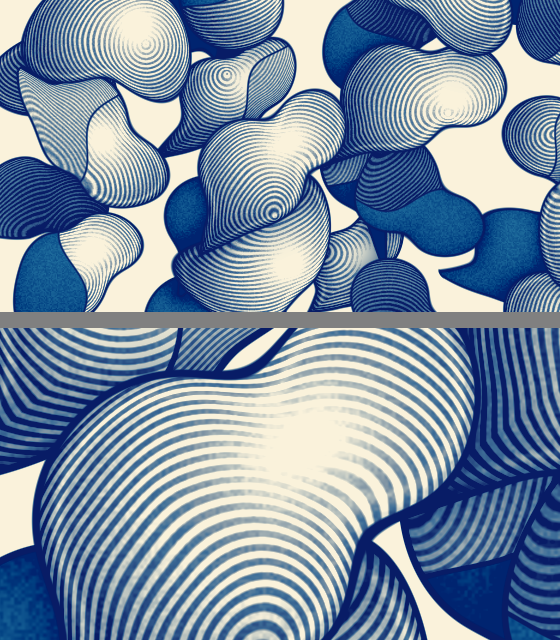
Top: the whole. Bottom: its middle third, enlarged.
A WebGL 1 fragment shader for this pattern:

```glsl
precision highp float;
// Overlapping pebble-like forms, engraved with curved blue lines on cream paper.
uniform vec2 u_resolution;

#define BLOBS 26
#define SEED 17.0
#define MIN_RADIUS 0.13
#define MAX_RADIUS 0.205
#define OUTLINE 0.0075
#define DOME_SPACING 0.0150
#define HATCH_SPACING 0.0100
#define DARK_SPACING 0.0125
#define GRAIN_SCALE 260.0
#define GRAIN_AMOUNT 0.16

const vec3 NAVY  = vec3(0.03, 0.11, 0.40);
const vec3 ROYAL = vec3(0.15, 0.29, 0.51);
const vec3 STEEL = vec3(0.25, 0.44, 0.60);
const vec3 SLATE = vec3(0.50, 0.58, 0.64);
const vec3 MIST  = vec3(0.71, 0.75, 0.74);
const vec3 CREAM = vec3(0.98, 0.95, 0.86);
const vec3 TEAL_SHIFT = vec3(-0.10, 0.03, 0.04);

float hash(vec2 p) {
  vec3 q = fract(p.xyx * 0.1031);
  q += dot(q, q.yzx + 33.33);
  return fract((q.x + q.y) * q.z);
}

float rand(float id, float channel) {
  return hash(vec2(id * 3.7 + SEED, channel * 5.3 + SEED));
}

float noise(vec2 p) {
  vec2 i = floor(p), f = fract(p);
  f = f * f * (3.0 - 2.0 * f);
  return mix(mix(hash(i), hash(i + vec2(1, 0)), f.x),
             mix(hash(i + vec2(0, 1)), hash(i + vec2(1, 1)), f.x), f.y) - 0.5;
}

float smoothMin(float a, float b, float k) {
  float h = max(k - abs(a - b), 0.0) / k;
  return min(a, b) - h * h * k * 0.25;
}

vec2 direction(float angle) { return vec2(cos(angle), sin(angle)); }

// Tone from 0 (ink) to 1 (paper)
vec3 inkRamp(float tone) {
  float t = clamp(tone, 0.0, 1.0) * 5.0;
  vec3 c = mix(NAVY, ROYAL, clamp(t, 0.0, 1.0));
  c = mix(c, STEEL, clamp(t - 1.0, 0.0, 1.0));
  c = mix(c, SLATE, clamp(t - 2.0, 0.0, 1.0));
  c = mix(c, MIST, clamp(t - 3.0, 0.0, 1.0));
  return mix(c, CREAM, clamp(t - 4.0, 0.0, 1.0));
}

// Bent two-lobed bean, sometimes with a tapering tail
float blobDistance(vec2 p, float radius, float id) {
  vec2 axis = direction((rand(id, 1.0) - 0.5) * 2.4);
  vec2 q = vec2(dot(p, axis), dot(p, vec2(-axis.y, axis.x))) / radius;
  q.y += (rand(id, 2.0) - 0.5) * 0.6 * q.x * q.x;
  float d = smoothMin(length(q + vec2(0.5, 0.0)) - 0.88,
                      length(q - vec2(0.6, 0.15)) - mix(0.6, 0.9, rand(id, 3.0)), 0.35);
  if (rand(id, 4.0) > 0.55) {
    vec2 root = q + vec2(0.5, 0.2), tail = vec2(-1.5, -0.9);
    float h = clamp(dot(root, tail) / dot(tail, tail), 0.0, 1.0);
    d = smoothMin(d, length(root - tail * h) - mix(0.6, 0.04, h), 0.3);
  }
  return d * radius + 0.035 * noise(p * 5.0 + id * 7.0);
}

// Arcs around a focus, bending along the outline; -0.5 in ink, 0.5 between
float engrave(vec2 p, float d, float id, float spacing, float reach, float px) {
  vec2 focus = reach * direction(6.2832 * rand(id, 5.0));
  float s = length(p - focus) + 0.05 * exp(d / 0.04) + 0.02 * noise(p * 9.0 + id);
  float ridge = abs(fract(s / spacing) - 0.5) * 2.0;
  float soft = min(0.5, 0.15 + px / spacing);
  return smoothstep(0.5 - soft, 0.5 + soft, ridge) - 0.5;
}

// Kinds: 0 lit dome, 1 grey hatching, 2 flat teal, 3 dark with pale lines
float surfaceTone(vec2 p, float d, float radius, float id, float kind, float px) {
  vec2 q = p / radius;
  if (kind < 0.5) {
    vec2 highlight = vec2(0.35, 0.15) + 0.5 * vec2(rand(id, 6.0) - 0.5, rand(id, 7.0) - 0.5);
    float band = (d + 0.024) / 0.007;
    float tone = 1.16 - 0.52 * length(q - highlight) - 0.3 * exp(d / 0.025);
    float lines = engrave(p, d, id, DOME_SPACING, radius * mix(0.3, 2.5, rand(id, 8.0)), px);
    return tone + 0.62 * lines * (1.0 - smoothstep(0.75, 1.1, tone)) + 0.25 * exp(-band * band);
  }
  if (kind < 1.5)
    return 0.64 + 0.12 * q.y + 0.45 * engrave(p, d, id, HATCH_SPACING, radius * 6.0, px);
  if (kind < 2.5) return 0.27 + 0.09 * q.y - 0.15 * exp(d / 0.03);
  return 0.17 + 0.2 * noise(p * 7.0) + 0.45 * engrave(p, d, id, DARK_SPACING, radius * 3.0, px);
}

void main() {
  float px = 1.0 / u_resolution.y;
  vec2 uv = gl_FragCoord.xy * px;
  vec2 field = vec2(u_resolution.x * px, 1.0) + 0.3;
  float grain = noise(uv * GRAIN_SCALE) * GRAIN_AMOUNT;
  float tone = 1.0, teal = 0.0, covered = 0.0;

  // Evenly spread blobs painted back to front, domes mostly in front
  for (int i = 0; i < BLOBS; i++) {
    float id = float(i);
    float front = id / float(BLOBS - 1);
    vec2 spread = fract(0.5 + (id - float(BLOBS - 1)) * vec2(0.7549, 0.5698));
    vec2 p = uv - (spread * field - 0.15);
    float radius = mix(MIN_RADIUS, MAX_RADIUS, 0.5 * (rand(id, 9.0) + front));
    float d = blobDistance(p, radius, id);
    if (d > 0.12) continue;

    // Some of the rear forms are divided by a wavy seam
    float kind = rand(id, 10.0) < mix(0.1, 1.0, front) ? 0.0 : 1.0 + floor(rand(id, 11.0) * 2.999);
    float seam = 1.0;
    if (front < 0.75 && rand(id, 12.0) > 0.45) {
      vec2 across = direction(6.2832 * rand(id, 13.0));
      float wave = sin(3.0 * dot(p, vec2(-across.y, across.x)) / radius);
      seam = dot(p, across) + radius * (0.2 * wave - 0.15);
      if (seam > 0.0) kind = mod(kind + 1.0 + floor(rand(id, 14.0) * 2.999), 4.0);
    }

    float fill = surfaceTone(p, min(d, 0.0), radius, id, kind, px);
    fill += grain * (1.0 - smoothstep(0.85, 1.1, fill));
    float body = smoothstep(-px, px, -d - OUTLINE) * smoothstep(-px, px, abs(seam) - 0.4 * OUTLINE);
    float mask = smoothstep(-px, px, -d);
    tone -= 0.25 * covered * exp(-max(d, 0.0) / 0.03);
    tone = mix(tone, clamp(fill, 0.0, 1.0) * body, mask);
    teal = mix(teal, body * step(abs(kind - 2.0), 0.5), mask);
    covered = max(covered, mask);
  }
  gl_FragColor = vec4(inkRamp(tone) + teal * TEAL_SHIFT, 1.0);
}
```
